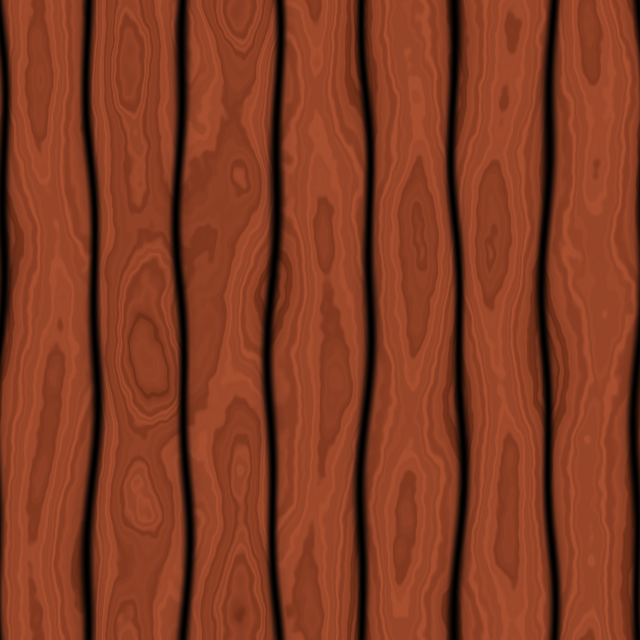
Give the GLSL for this texture, as a three.js fragment shader.

```glsl
// Seven upright planks of red-brown wood with dark, gently wavy seams.
// Grain is drawn as the contour bands of a wrapped noise field that is
// stretched along each plank; all noise and sines repeat on the unit square.
varying vec2 vUv;

const float TAU = 6.2831853;
const float PLANKS = 7.0;

float hash1(float n) {
  return fract(sin(n * 91.345 + 4.7) * 4375.85);
}

// Corner gradient dotted with the offset, wrapped at the given period
float corner(vec2 cell, vec2 offset, vec2 period) {
  vec2 id = mod(cell, period);
  float angle = TAU * fract(sin(dot(id, vec2(12.99, 78.23)) + period.x) * 4375.85);
  return dot(vec2(cos(angle), sin(angle)), offset);
}

// Gradient noise, roughly -0.7 to 0.7, with a whole number of cells per tile
float noise(vec2 uv, vec2 period) {
  vec2 p = uv * period;
  vec2 i = floor(p);
  vec2 f = p - i;
  vec2 w = f * f * f * (f * (f * 6.0 - 15.0) + 10.0);
  vec2 e = vec2(1.0, 0.0);
  float low = mix(corner(i, f, period), corner(i + e.xy, f - e.xy, period), w.x);
  float high = mix(corner(i + e.yx, f - e.yx, period), corner(i + e.xx, f - e.xx, period), w.x);
  return mix(low, high, w.y);
}

// Random tone per growth ring, flat with one soft-edged step
float rings(float x) {
  float i = floor(x);
  return mix(hash1(i), hash1(i + 1.0), smoothstep(0.45, 1.0, x - i));
}

// Height field whose contours are the growth rings
float growth(vec2 uv, float across, float plank) {
  // The second and third planks carry broad swirls, the rest run straight
  float swirl = 1.0 - smoothstep(0.08, 0.2, abs(uv.x - 0.28));
  float phase = hash1(plank + 20.0);
  float heart = across + 0.1 * sin(TAU * (uv.y + phase))
              + 0.04 * sin(TAU * (2.0 * uv.y + 3.0 * phase));
  float f = mix(1.1, 0.35, swirl) * sqrt(4.0 * heart * heart + 0.03);

  // Slow bends, then progressively finer ripples
  vec2 p = uv + vec2(0.012 * sin(TAU * (2.0 * uv.y + uv.x)),
                     0.02 * sin(TAU * (3.0 * uv.x + uv.y)));
  f += mix(0.65, 1.7, swirl) * noise(p, vec2(6.0, 4.0));
  f += mix(0.2, 0.4, swirl) * noise(p, vec2(13.0, 8.0));
  f += 0.1 * noise(p, vec2(32.0, 20.0));
  f += 0.055 * noise(uv, vec2(70.0, 46.0));
  return f + 4.0;
}

void main() {
  // Plank coordinates with wandering seams
  float q = vUv.x * PLANKS
          + 0.055 * sin(TAU * (vUv.y + 2.0 * vUv.x))
          + 0.025 * sin(TAU * (3.0 * vUv.y - 3.0 * vUv.x) + 1.0);
  float plank = mod(floor(q), PLANKS);
  float across = fract(q) - 0.5;

  // Broad, medium and fine rings
  float f = growth(vUv, across, plank);
  float tone = 0.38 * rings(f * 3.0)
             + 0.36 * rings(f * 8.0 + 31.0)
             + 0.26 * rings(f * 17.0 + 67.0);
  tone = clamp(0.5 + 1.5 * (tone - 0.5), 0.0, 1.0);

  vec3 darkWood = vec3(0.385, 0.15, 0.065);
  vec3 lightWood = vec3(0.655, 0.305, 0.185);
  vec3 color = mix(darkWood, lightWood, tone);

  // Rounded plank edges falling into black seams
  float edge = 0.5 - abs(across);
  color *= smoothstep(0.0, 0.1, edge) * mix(0.9, 1.0, smoothstep(0.05, 0.2, edge));

  gl_FragColor = vec4(color, 1.0);
}
```
